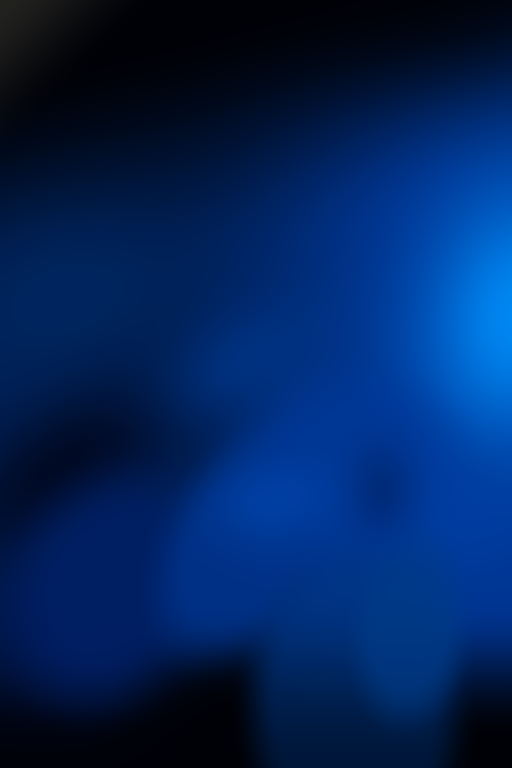
A WebGL 1 fragment shader for this background:

```glsl
precision highp float;
// Blurred blue light: soft overlapping petals and glows on a near-black ground.

uniform vec2 u_resolution;

// Distance from an ellipse centre, 1.0 on its rim; tilt is counter-clockwise.
float ellipse(vec2 p, vec2 center, vec2 radii, float tilt) {
  float c = cos(tilt), s = sin(tilt);
  return length(mat2(c, -s, s, c) * (p - center) / radii);
}

// Gaussian falloff without a visible rim.
float glow(vec2 p, vec2 center, vec2 radii, float tilt) {
  float d = ellipse(p, center, radii, tilt);
  return exp(-d * d);
}

// Even patch with a rim blurred by the given softness.
float petal(vec2 p, vec2 center, vec2 radii, float tilt, float softness) {
  return 1.0 - smoothstep(1.0 - softness, 1.0 + softness, ellipse(p, center, radii, tilt));
}

void main() {
  // Canvas units: width 2/3, height 1.
  vec2 p = gl_FragCoord.xy / u_resolution * vec2(0.6667, 1.0);
  vec3 night = vec3(0.0, 0.004, 0.025);

  // Navy ground, brighter to the right, fading out at top and bottom.
  vec3 color = mix(vec3(0.0, 0.125, 0.34), vec3(0.0, 0.2, 0.56), smoothstep(0.2, 0.6, p.x));
  color = mix(night, color, smoothstep(0.1, 0.42, 1.0 - p.y + 0.25 * p.x));
  color = mix(color, night, 0.8 * glow(p, vec2(0.55, 1.02), vec2(0.2, 0.11), 0.0));
  color = mix(night, color, smoothstep(0.04, 0.22, p.y));

  // Hazes and the shadowed valley on the left.
  color = mix(color, vec3(0.0, 0.155, 0.385), 0.7 * glow(p, vec2(0.09, 0.61), vec2(0.13, 0.12), 0.0));
  color = mix(color, vec3(0.0, 0.025, 0.11), 0.92 * glow(p, vec2(0.09, 0.39), vec2(0.19, 0.085), 0.6));
  color = mix(color, vec3(0.0, 0.205, 0.53), 0.8 * glow(p, vec2(0.32, 0.53), vec2(0.12, 0.07), 0.45));

  // Bright light entering from the right edge.
  color = mix(color, vec3(0.0, 0.27, 0.69), 0.65 * glow(p, vec2(0.66, 0.56), vec2(0.19, 0.23), -0.2));
  color = mix(color, vec3(0.0, 0.53, 0.95), glow(p, vec2(0.675, 0.59), vec2(0.11, 0.155), -0.15));

  // Central disc, its hollow, and the light beside it.
  color = mix(color, vec3(0.0, 0.22, 0.6), 0.8 * petal(p, vec2(0.45, 0.375), vec2(0.14, 0.13), 0.3, 0.4));
  color = mix(color, vec3(0.0, 0.24, 0.63), 0.8 * glow(p, vec2(0.6, 0.336), vec2(0.09, 0.08), 0.5));
  color = mix(color, vec3(0.0, 0.15, 0.44), 0.8 * glow(p, vec2(0.495, 0.362), vec2(0.045, 0.06), 0.0));

  // Petals at the lower left.
  color = mix(color, vec3(0.0, 0.07, 0.28), 0.75 * glow(p, vec2(0.09, 0.19), vec2(0.16, 0.11), 0.2));
  color = mix(color, vec3(0.0, 0.125, 0.4), 0.85 * petal(p, vec2(0.145, 0.235), vec2(0.115, 0.145), -0.4, 0.45));
  color = mix(color, vec3(0.0, 0.195, 0.54), 0.9 * petal(p, vec2(0.306, 0.277), vec2(0.085, 0.135), -0.4, 0.4));
  color = mix(color, vec3(0.0, 0.26, 0.66), 0.8 * glow(p, vec2(0.358, 0.349), vec2(0.08, 0.055), 0.2));
  color = mix(color, night, 0.95 * glow(p, vec2(0.29, 0.075), vec2(0.1, 0.065), 0.2));

  // Dim column rising from the bottom edge, with a lighter petal over it.
  vec3 column = mix(vec3(0.0, 0.1, 0.25), vec3(0.0, 0.205, 0.52), smoothstep(0.0, 0.24, p.y));
  color = mix(color, column, 0.9 * petal(p, vec2(0.462, 0.08), vec2(0.13, 0.2), 0.0, 0.25));
  color = mix(color, vec3(0.0, 0.23, 0.53), 0.7 * petal(p, vec2(0.534, 0.18), vec2(0.065, 0.11), -0.1, 0.4));

  // Faint warm grey in the upper left corner.
  float corner = 1.0 - smoothstep(0.0, 0.21, p.x + 1.0 - p.y);
  color = mix(color, vec3(0.13, 0.13, 0.12), corner);

  gl_FragColor = vec4(color, 1.0);
}
```
